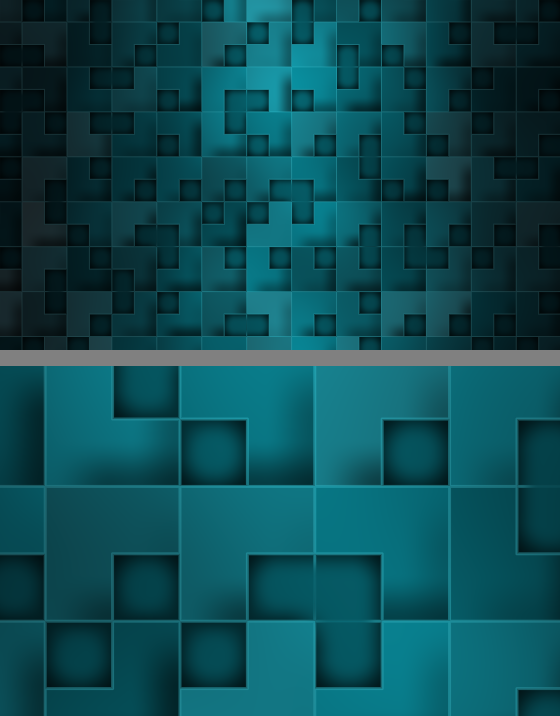
Top: the whole. Bottom: its middle third, enlarged.
This pattern is drawn by a WebGL 1 fragment shader. Its source:

```glsl
precision highp float;
// Teal mosaic of square tiles, each with one random quarter sunk into a pit.
// Pits are box-blurred and summed over neighbours, so touching pits share one
// soft inner shadow; a central glow and gradient noise light the whole wall.

uniform vec2 u_resolution;

float hash(vec2 p) {
  return fract(sin(dot(p, vec2(127.1, 311.7))) * 43758.55);
}

vec2 gradient(vec2 cell) {
  float angle = 6.2832 * hash(cell + 19.7);
  return vec2(cos(angle), sin(angle));
}

float gradientNoise(vec2 p) {
  vec2 i = floor(p), f = fract(p);
  vec2 u = f * f * f * (f * (f * 6.0 - 15.0) + 10.0);
  vec2 e = vec2(1.0, 0.0);
  float low = mix(dot(gradient(i), f), dot(gradient(i + e), f - e), u.x);
  float high = mix(dot(gradient(i + e.yx), f - e.yx),
                   dot(gradient(i + 1.0), f - 1.0), u.x);
  return mix(low, high, u.y);
}

float boxDistance(vec2 p, vec2 halfSize) {
  vec2 d = abs(p) - halfSize;
  return length(max(d, 0.0)) + min(max(d.x, d.y), 0.0);
}

// Corner of the cell that is sunk, as a pair of signs
vec2 pitCorner(vec2 cell) {
  return vec2(hash(cell + 3.1) < 0.4 ? -1.0 : 1.0,
              hash(cell + 7.9) < 0.5 ? -1.0 : 1.0);
}

// Blurred coverage of all pits near p
float pitOpenness(vec2 p) {
  float sum = 0.0;
  for (int j = -1; j <= 1; j++) {
    for (int i = -1; i <= 1; i++) {
      vec2 cell = floor(p) + vec2(float(i), float(j));
      vec2 d = p - cell - 0.5 - 0.25 * pitCorner(cell);
      vec2 soft = smoothstep(-0.24, 0.24, d + 0.25)
                - smoothstep(-0.24, 0.24, d - 0.25);
      sum += soft.x * soft.y;
    }
  }
  return sum;
}

void main() {
  vec2 uv = gl_FragCoord.xy / u_resolution;
  vec2 p = gl_FragCoord.xy / u_resolution.y * 7.79 - vec2(0.49, 0.30);
  float pixel = 7.79 / u_resolution.y;
  vec2 cell = floor(p);
  vec2 q = fract(p) - 0.5;

  // Glow that fades to both sides, with slow uneven patches
  float x = (uv.x - 0.52) / 0.28;
  float glow = 0.08 + 0.40 * exp(-x * x);
  glow *= 1.0 + 0.35 * gradientNoise(p * 0.45);
  vec3 base = glow * vec3(0.04, 0.91, 1.0) + vec3(0.008, 0.0, 0.008);

  // Raised tile: own brightness, pale haze, shaded right and lower sides
  vec3 tile = base * mix(0.78, 1.14, hash(cell + 31.0));
  tile += vec3(0.11, 0.09, 0.09) * pow(hash(cell + 47.0), 3.0);
  float rightShade = smoothstep(0.12, 0.5, q.x) * smoothstep(-0.5, 0.0, -q.y);
  float lowerShade = smoothstep(0.14, 0.5, -q.y) * smoothstep(-0.5, 0.0, q.x);
  tile *= 1.0 - 0.55 * hash(cell + 53.0) * rightShade;
  tile *= 1.0 - 0.60 * hash(cell + 61.0) * lowerShade;

  // Sunken quarter: dark against its walls, lighter in the middle
  float openness = pitOpenness(p);
  vec3 pit = base * mix(0.20, 0.78, smoothstep(0.2, 1.0, openness));
  float pitEdge = boxDistance(q * pitCorner(cell) - 0.25, vec2(0.25));
  vec3 color = mix(tile, pit, clamp(0.5 - pitEdge / pixel, 0.0, 1.0));

  // Thin lit edges, faint where two pits join
  float edge = min(0.5 - max(abs(q.x), abs(q.y)), abs(pitEdge));
  float line = clamp((0.011 + 0.5 * pixel - edge) / pixel, 0.0, 1.0);
  line *= 1.0 - 0.8 * smoothstep(0.6, 0.95, openness);
  color = mix(color, base * 1.05 + vec3(0.13, 0.17, 0.17), 0.6 * line);

  gl_FragColor = vec4(color, 1.0);
}
```
